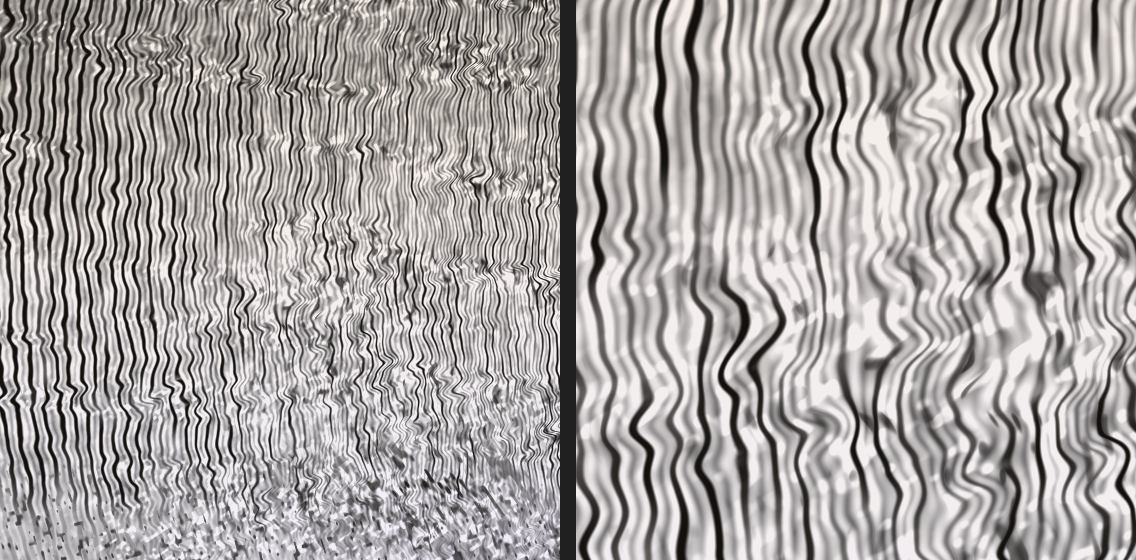
Left, the full canvas; right, a detail of the centre.
This texture is drawn by a Shadertoy shader. Its source:

```glsl
// Rippled grey glass: fine dark upright lines broken by rough bands and bright flecks.

const vec3 INK = vec3(0.07, 0.06, 0.05);
const vec3 WARM_TINT = vec3(1.02, 0.985, 0.955);
const vec3 COOL_TINT = vec3(1.0, 0.985, 1.0);
const float LINES_LEFT = 38.0;      // line density at the left edge
const float LINES_GAIN = 19.0;      // growth of density towards the right
const float LEAN = 0.17;            // large bow of the lines
const float WAVE = 0.005;           // slow sideways wave
const float WOBBLE = 0.0035;        // quick sideways wave
const float TEAR = 0.012;           // folding inside rough bands
const float FORK = 0.0045;          // splitting of neighbouring lines
const float LINE_WIDTH_LEFT = 0.135; // half widths, in line spacings
const float LINE_WIDTH_RIGHT = 0.10;
const float STREAK = 0.32;
const float STROKE = 0.42;
const float FLECK = 0.40;
const float PROBE = 0.0008;         // step for the slope of the line count

float hash(vec2 p) {
    return fract(sin(dot(p, vec2(127.1, 311.7))) * 43758.5453);
}

float noise(vec2 p) {
    vec2 i = floor(p), f = fract(p);
    f = f * f * (3.0 - 2.0 * f);
    return mix(mix(hash(i), hash(i + vec2(1, 0)), f.x),
               mix(hash(i + vec2(0, 1)), hash(i + vec2(1, 1)), f.x), f.y);
}

float signedNoise(vec2 p) {
    return 2.0 * noise(p) - 1.0;
}

vec2 turn(vec2 p, float a) {
    return mat2(cos(a), -sin(a), sin(a), cos(a)) * p;
}

// Rough horizontal bands, stronger to the right and low down
float roughness(vec2 p) {
    float band = noise(vec2(p.x * 3.5, p.y * 20.0 + p.x * 2.0) + 4.0);
    float bias = 0.16 * smoothstep(0.2, 0.8, p.x) + 0.2 * smoothstep(0.42, 0.15, p.y)
               + 0.1 * smoothstep(0.7, 0.95, p.y) - 0.1;
    return smoothstep(0.45, 0.85, band + bias);
}

// Sideways bend: nearly equal for neighbours, so that spacing stays even
float bend(vec2 p) {
    float x = p.x - LEAN * (p.y - 0.6) * (p.y - 0.6);
    x += WAVE * signedNoise(vec2(p.x * 4.0, p.y * 19.0));
    return x + WOBBLE * signedNoise(vec2(p.x * 9.0, p.y * 50.0) + 17.0);
}

// Line count from the left edge, with tears and forks
float linePhase(vec2 p) {
    float x = bend(p);
    vec2 q = turn(p, 0.3);
    x += TEAR * roughness(p) * signedNoise(q * vec2(26.0, 60.0) + 31.0);
    x += FORK * signedNoise(q * vec2(32.0, 24.0) + 53.0);
    return x * (LINES_LEFT + LINES_GAIN * x);
}

// Broad light: dim warm top, pale middle and foot
float backdrop(vec2 p) {
    float light = mix(0.77, 0.60, smoothstep(0.45, 1.05, p.y));
    light -= 0.08 * smoothstep(0.35, 0.0, p.x) * smoothstep(0.6, 1.0, p.y);
    light -= 0.05 * smoothstep(0.3, 0.0, p.y) * smoothstep(0.1, 0.5, abs(p.x - 0.5));
    return light + 0.02 * signedNoise(p * 5.0 + 8.0);
}

void mainImage(out vec4 fragColor, in vec2 fragCoord) {
    vec2 p = fragCoord / iResolution.xy;
    float rough = roughness(p);
    float phase = linePhase(p);
    vec2 slope = vec2(linePhase(p + vec2(PROBE, 0)), linePhase(p + vec2(0, PROBE))) - phase;
    slope /= PROBE;
    float density = length(slope) / (LINES_LEFT + 2.0 * LINES_GAIN * p.x);
    float blur = clamp(length(slope) / iResolution.y, 0.0, 0.3);
    float toLine = abs(fract(phase) - 0.5);
    float right = smoothstep(0.05, 0.6, p.x);
    float foot = smoothstep(0.18, 0.03, p.y + 0.1 * signedNoise(p * vec2(26.0, 7.0)));

    // Pale flanks and fine upright streaks
    float tone = backdrop(p);
    float flank = smoothstep(0.10, 0.22, toLine) * smoothstep(0.44, 0.28, toLine);
    tone += 0.15 * flank * (1.0 - 0.5 * foot);
    tone -= 0.12 * smoothstep(0.38, 0.5, toLine) * (1.0 - foot);
    float streak = noise(vec2(phase * 2.6, p.y * 38.0) + 71.0) - 0.5;
    tone += STREAK * streak * (1.0 - 0.4 * foot);

    // Short zigzag strokes in the rough parts
    float zigzag = bend(p) + 0.009 * signedNoise(p * vec2(14.0, 42.0) + 37.0);
    float stroke = noise(vec2(zigzag * 150.0, p.y * 60.0) + 5.0);
    float strokeShare = (0.3 + 0.7 * rough) * mix(0.35, 1.0, right);
    tone += STROKE * (stroke - 0.5) * strokeShare;

    // Bright flecks, balanced by a little shade around them
    float fleck = smoothstep(0.5, 0.9, noise(turn(p, 0.6) * vec2(105.0, 150.0) + 12.0));
    tone += FLECK * (fleck - 0.22) * (0.15 + 0.85 * rough);

    // Dark lines that swell and fade along their length
    float life = noise(vec2(phase * 0.8, p.y * 15.0) + 91.0);
    float edge = smoothstep(0.88, 1.0, p.x);
    float bias = mix(0.48, 0.04, right) + 0.2 * edge - 0.12 * rough;
    float strength = smoothstep(0.12, 0.85, life + bias);
    float width = mix(LINE_WIDTH_LEFT, LINE_WIDTH_RIGHT, right) * (0.65 + 0.45 * strength);
    float soft = 0.05 + 0.45 * blur;
    float line = smoothstep(width + soft, width - soft, toLine);
    float ink = line * mix(0.25, 1.0, strength) * (1.0 - 0.85 * foot);
    ink *= smoothstep(0.2, 0.75, density);

    // Dark cores of the strokes
    float core = smoothstep(0.25, 0.05, stroke);
    ink = max(ink, 0.6 * core * strokeShare * (1.0 - 0.5 * foot));

    // Short specks along the foot
    float speck = smoothstep(0.66, 0.95, noise(turn(p, 0.3) * vec2(170.0, 95.0)));
    ink = max(ink, 0.7 * speck * smoothstep(0.24, 0.06, p.y));

    // Slanted dark ripples low on the right
    vec2 fromPatch = (p - vec2(0.76, 0.13)) / vec2(0.2, 0.1);
    float patchMask = exp(-dot(fromPatch, fromPatch));
    float ripple = noise(turn(p, 0.6) * vec2(145.0, 60.0) + 23.0);
    ink = max(ink, 0.9 * patchMask * smoothstep(0.52, 0.85, ripple));

    vec3 tint = mix(COOL_TINT, WARM_TINT, smoothstep(0.2, 0.9, p.y));
    tint.b += 0.04 * smoothstep(0.3, 0.0, p.y) * p.x;
    vec3 color = mix(clamp(tone, 0.1, 0.95) * tint, INK, clamp(ink, 0.0, 1.0));
    fragColor = vec4(clamp(color, 0.0, 1.0), 1.0);
}
```
